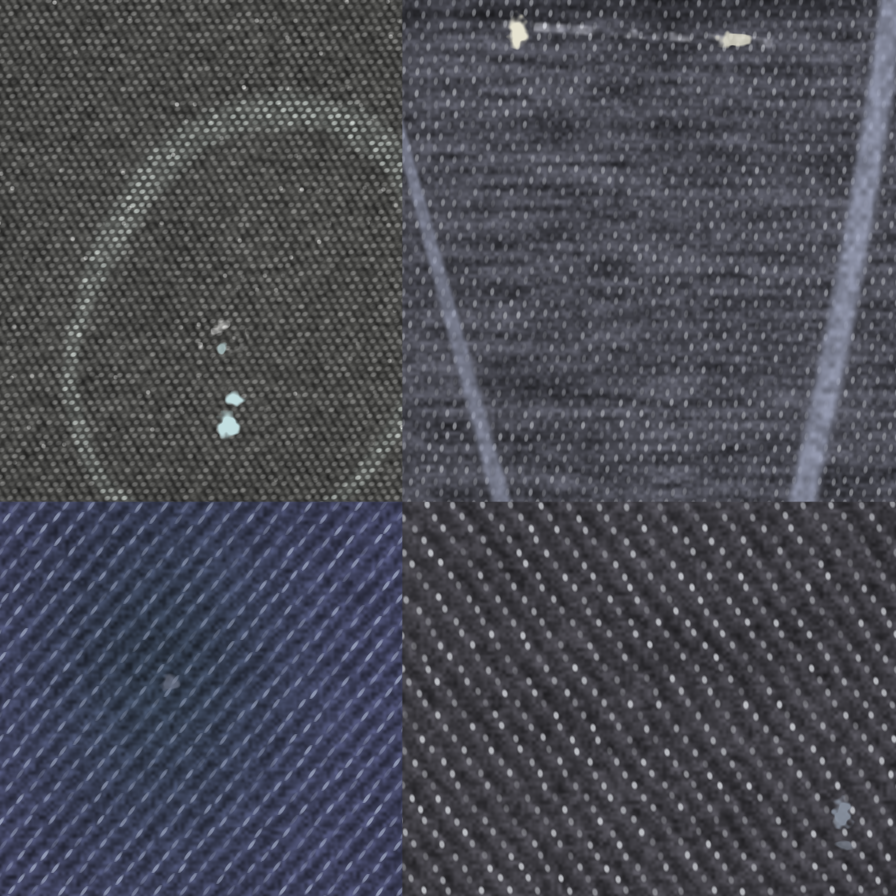
Reproduce this texture procedurally as a Shadertoy shader.

```glsl
// Four woven cloth swatches: chalk ring, chalk seams, indigo twill and charcoal twill.
const vec2 SPLIT = vec2(0.449, 0.440);          // corner shared by the swatches
const vec3 OLIVE = vec3(0.270, 0.270, 0.262);
const vec3 SLATE = vec3(0.275, 0.278, 0.312);
const vec3 INDIGO = vec3(0.245, 0.255, 0.365);
const vec3 TEAL = vec3(0.195, 0.235, 0.300);
const vec3 CHARCOAL = vec3(0.262, 0.257, 0.282);
const vec3 THREAD = vec3(0.76, 0.77, 0.79);
const vec3 CHALK = vec3(0.54, 0.56, 0.64);
const vec3 CREAM = vec3(0.90, 0.89, 0.82);
const vec3 ICE = vec3(0.76, 0.87, 0.88);
const vec2 FINE_CELL = vec2(0.0098, 0.0076);
const vec2 PLAIN_CELL = vec2(0.0143, 0.0124);
const vec2 INDIGO_CELL = vec2(0.0273, 0.0130);
const vec2 CHARCOAL_CELL = vec2(0.0325, 0.0130);
const float GRAIN = 0.65;
const float TAU = 6.2831853;

float hash(vec2 p) {
    vec3 q = fract(vec3(p.xyx) * 0.1031);
    q += dot(q, q.yzx + 33.33);
    return fract((q.x + q.y) * q.z);
}

float noise(vec2 p) {
    vec2 i = floor(p), f = fract(p);
    f = f * f * (3.0 - 2.0 * f);
    return mix(mix(hash(i), hash(i + vec2(1, 0)), f.x),
               mix(hash(i + vec2(0, 1)), hash(i + vec2(1, 1)), f.x), f.y);
}

// Pale stitches in rows; every row slides by a share of the cell.
float stitches(vec2 p, vec2 cell, float slide, vec2 size, float lean, float seed) {
    vec2 q = p / cell;
    float row = floor(q.y);
    q.x -= row * slide;
    vec2 id = vec2(floor(q.x), row);
    vec2 key = id + seed;
    vec2 jitter = 0.2 * (vec2(hash(key), hash(key + 171.0)) - 0.5);
    vec2 d = (q - id - 0.5 - jitter) * cell;
    d.x -= lean * d.y;
    return (1.0 - smoothstep(0.45, 1.25, length(d / size))) * mix(0.25, 1.0, hash(key + 419.0));
}

// Diagonal rib, one along the stitch lines and zero in the grooves.
float rib(vec2 p, vec2 cell, float slide) {
    vec2 q = p / cell - 0.5;
    return 0.5 + 0.5 * cos(TAU * (q.x - q.y * slide));
}

float spot(vec2 p, vec2 center, vec2 radius) {
    vec2 d = (p - center) / radius;
    return 1.0 - smoothstep(0.6, 1.2, length(d) + 0.7 * (noise(p * 170.0) - 0.5));
}

float band(float d, float halfWidth) {
    return 1.0 - smoothstep(0.45 * halfWidth, 1.25 * halfWidth, abs(d));
}

vec3 ringCloth(vec2 p, float grain) {
    float weave = stitches(p, FINE_CELL, -0.42, vec2(0.0037, 0.0029), 0.3, 11.0);
    vec3 c = OLIVE * (0.66 + 0.28 * rib(p, FINE_CELL, -0.42) + grain);
    c += 0.19 * weave;
    // Worn oval, wider across its top
    vec2 d = p - vec2(0.280, 0.648);
    float a = atan(d.y, d.x);
    float radius = 0.217 + 0.031 * cos(2.0 * a - 2.32) + 0.014 * cos(a - 5.24);
    float width = mix(0.011, 0.023, smoothstep(-0.02, 0.18, d.y));
    float ring = band(length(d) - radius + 0.008 * (noise(p * 35.0) - 0.5), width);
    c += ring * vec3(0.13, 0.145, 0.14) * (0.45 + 1.3 * weave);
    // Lint and pale flecks
    float lint = stitches(p, vec2(0.023, 0.019), 0.37, vec2(0.0028), 0.0, 83.0);
    c += 0.42 * lint * smoothstep(0.62, 0.9, noise(p * 48.0 + 7.0));
    float fleck = max(spot(p, vec2(0.255, 0.525), vec2(0.012, 0.014)),
                      spot(p, vec2(0.262, 0.554), vec2(0.010, 0.008)));
    fleck = max(fleck, 0.7 * spot(p, vec2(0.248, 0.611), vec2(0.006)));
    float crumbs = spot(p, vec2(0.247, 0.622), vec2(0.028, 0.018));
    c += 0.35 * crumbs * smoothstep(0.6, 0.85, noise(p * 130.0));
    return mix(c, ICE, fleck);
}

vec3 seamCloth(vec2 p, float grain) {
    vec2 q = p + vec2(0.0, 0.003 * noise(p * 9.0));
    float weave = stitches(q, PLAIN_CELL, 0.5, vec2(0.0026, 0.0047), 0.1, 23.0);
    float streak = noise(p * vec2(16.0, 120.0));
    vec3 c = SLATE * (0.64 + 0.52 * streak + grain);
    c *= 1.0 - 0.2 * smoothstep(0.965, 0.985, p.y);
    c = mix(c, THREAD, 0.62 * weave * (0.5 + 0.6 * noise(p * vec2(14.0, 40.0) + 5.0)));
    // Chalk seams
    float t = (p.y - SPLIT.y) / (1.0 - SPLIT.y);
    float leftSeam = band(p.x - mix(0.560, 0.406, t), mix(0.012, 0.006, t));
    float rightSeam = band(p.x - mix(0.895, 0.997, t) - 0.028 * t * (1.0 - t), 0.017);
    float chalk = max(0.65 * leftSeam, 0.82 * rightSeam);
    c = mix(c, CHALK * (0.85 + 0.35 * noise(p * 140.0)), chalk);
    // Bright weft with cream knots
    float span = smoothstep(0.55, 0.58, p.x) * (1.0 - smoothstep(0.84, 0.89, p.x));
    float weft = band(p.y - mix(0.972, 0.954, (p.x - 0.57) / 0.26), 0.006) * span;
    c += 0.26 * weft * smoothstep(0.25, 0.7, noise(p * vec2(120.0, 60.0)));
    float knot = max(spot(p, vec2(0.578, 0.964), vec2(0.011, 0.017)),
                     0.8 * spot(p, vec2(0.820, 0.956), vec2(0.020, 0.008)));
    return mix(c, CREAM, knot);
}

vec3 indigoCloth(vec2 p, float grain) {
    vec2 q = p + 0.004 * (noise(p * 14.0) - 0.5);
    float weave = stitches(q, INDIGO_CELL, 0.43, vec2(0.0027, 0.0060), 0.65, 37.0);
    float shadow = exp(-dot((p - vec2(0.18, 0.25)) * vec2(7.0, 5.0), (p - vec2(0.18, 0.25)) * vec2(7.0, 5.0)));
    vec3 c = mix(INDIGO, TEAL, shadow);
    c *= 0.72 + 0.34 * rib(q, INDIGO_CELL, 0.43) + grain;
    c = mix(c, vec3(0.67, 0.71, 0.80), weave * mix(0.78, 0.42, shadow));
    return mix(c, CHALK, 0.5 * spot(p, vec2(0.190, 0.237), vec2(0.009)));
}

vec3 charcoalCloth(vec2 p, float grain) {
    vec2 q = p + 0.004 * (noise(p * 12.0) - 0.5);
    float weave = stitches(q, CHARCOAL_CELL, -0.30, vec2(0.0034, 0.0048), -0.1, 59.0);
    vec3 c = CHARCOAL * (0.78 + 0.25 * rib(q, CHARCOAL_CELL, -0.30) + grain);
    c *= 1.0 - 0.4 * rib(q - vec2(0.007, 0.0), CHARCOAL_CELL, -0.30) * noise(p * 110.0);
    c = mix(c, THREAD, 0.95 * weave);
    float stain = max(spot(p, vec2(0.940, 0.092), vec2(0.011, 0.016)),
                      0.6 * spot(p, vec2(0.942, 0.056), vec2(0.009, 0.006)));
    return mix(c, vec3(0.56, 0.60, 0.66), 0.85 * stain);
}

void mainImage(out vec4 fragColor, in vec2 fragCoord) {
    vec2 p = fragCoord / iResolution.xy;
    vec2 pixel = 1.0 / iResolution.xy;
    float fiber = 0.6 * noise(p * 240.0) + 0.4 * noise(p * vec2(90.0, 190.0) + 31.0);
    float grain = GRAIN * (fiber - 0.32) + 0.12 * (noise(p * 11.0) - 0.5);
    vec2 side = smoothstep(SPLIT - pixel, SPLIT + pixel, p);
    vec3 lower = mix(indigoCloth(p, grain), charcoalCloth(p, grain), side.x);
    vec3 upper = mix(ringCloth(p, grain), seamCloth(p, grain), side.x);
    fragColor = vec4(clamp(mix(lower, upper, side.y), 0.0, 1.0), 1.0);
}
```
